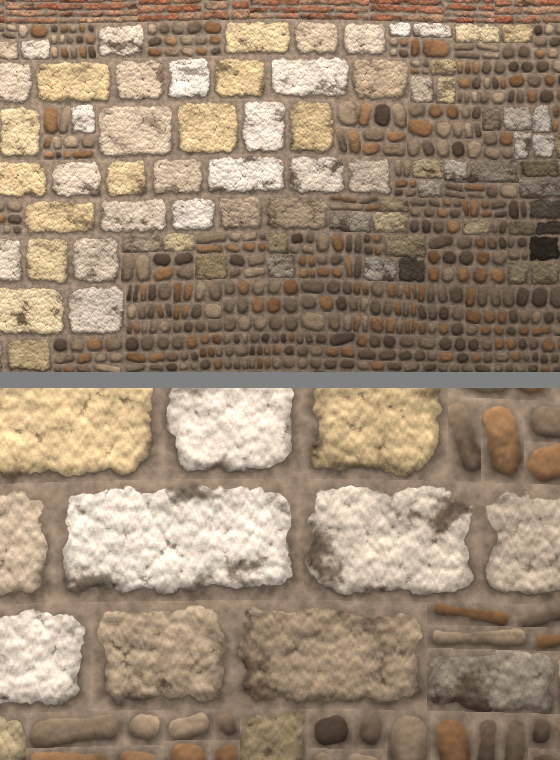
Top, the full canvas; bottom, a detail of the centre.
Give the GLSL for this texture, as a Shadertoy shader.

```glsl
// A weathered masonry wall: pale ashlar blocks above, rubble and dark cobbles below.
// Wavy courses are cut into cells, each kept as a block or split into smaller
// stones; layered cellular noise gives the ragged edges, stains, pits and grain.

const float PI = 3.14159;
const vec2 BLOCKS = vec2(6.2, 8.4);      // blocks per unit of canvas height
const vec2 WOBBLE = vec2(0.22, 0.15);    // unevenness of block sizes
const vec2 WOBBLE_RATE = vec2(9.0, 14.0);
const float BLOCK_JOINT = 0.010;
const float SMALL_JOINT = 0.004;
const float BEVEL = 0.011;
const vec3 MORTAR = vec3(0.66, 0.57, 0.485);
const vec3 SAND = vec3(0.77, 0.66, 0.54);
const vec3 CREAM = vec3(0.94, 0.88, 0.81);
const vec3 STRAW = vec3(0.88, 0.76, 0.55);
const vec3 UMBER = vec3(0.34, 0.28, 0.23);
const vec3 RUST = vec3(0.60, 0.41, 0.25);
const vec3 BRICK_RED = vec3(0.64, 0.39, 0.28);
const vec3 STAIN = vec3(0.27, 0.21, 0.16);
const int BLOCK = 0, RUBBLE = 1, PEBBLE = 2, BRICK = 3;

struct Stone { vec2 p; vec2 halfSize; vec2 id; vec2 centre; int kind; };

float hash(vec2 p) {
    vec3 q = fract(p.xyx * 0.1031);
    q += dot(q, q.yzx + 33.33);
    return fract((q.x + q.y) * q.z);
}

// Distance to the nearest scattered point
float cellular(vec2 p) {
    vec2 base = floor(p);
    float nearest = 2.0;
    for (int y = -1; y <= 1; y++)
    for (int x = -1; x <= 1; x++) {
        vec2 c = base + vec2(x, y);
        vec2 point = c + vec2(hash(c), hash(c + vec2(37.0, 11.0)));
        nearest = min(nearest, length(point - p));
    }
    return nearest;
}

float rough(vec2 p) {
    float sum = 0.0, weight = 0.5;
    for (int i = 0; i < 4; i++) {
        sum += weight * cellular(p);
        p = mat2(1.6, 1.2, -1.2, 1.6) * p + 17.3;
        weight *= 0.55;
    }
    return sum;
}

// Darkening toward the lower right
float gloom(vec2 c) {
    return smoothstep(0.3, 1.45, 0.5 * c.x + 0.85 - c.y);
}

int chooseKind(vec2 c, vec2 id) {
    float h = hash(id + 5.0);
    if (c.y > 0.95) return BRICK;
    float lowEdge = mix(0.06, 0.36, smoothstep(0.15, 0.4, c.x)) + 0.1 * (h - 0.5);
    if (c.y > lowEdge && c.x < 1.0 && h < 0.84) return BLOCK;
    float rubbleShare = c.y < 0.26 ? 0.12 : 0.72;
    return hash(id + 9.0) < rubbleShare ? RUBBLE : PEBBLE;
}

// Cuts a cell into n uneven parts
void subdivide(inout vec2 f, inout vec2 slope, inout vec2 id, vec2 n) {
    float bend = 0.2 * (hash(id + 2.0) - 0.5);
    slope.y *= n.y * (1.0 + bend * PI * cos(PI * f.y));
    f.y += bend * sin(PI * f.y);
    bend = 0.32 * (hash(id * 3.0 + floor(f.y * n.y)) - 0.5);
    slope.x *= n.x * (1.0 + bend * PI * cos(PI * f.x));
    f.x += bend * sin(PI * f.x);
    vec2 part = floor(f * n);
    f = f * n - part;
    id = id * 7.0 + part;
}

Stone findStone(vec2 uv) {
    vec2 g = uv * BLOCKS;
    g.y += WOBBLE.y * sin(WOBBLE_RATE.y * uv.y) + 0.06 * sin(5.0 * uv.x + 1.0);
    float row = floor(g.y), shift = 8.0 * hash(vec2(row, 3.0));
    vec2 phase = WOBBLE_RATE * uv + vec2(2.4 * row, 0.0);
    g.x += shift + WOBBLE.x * sin(phase.x);
    vec2 slope = BLOCKS + WOBBLE * WOBBLE_RATE * cos(phase);
    vec2 id = floor(g), f = g - id;
    vec2 centre = (id + 0.5 - vec2(shift, 0.0)) / BLOCKS;
    int kind = chooseKind(centre, id);
    if (kind == RUBBLE) {
        subdivide(f, slope, id, vec2(2.0));
        if (hash(id + 4.0) < 0.45) {
            kind = PEBBLE;
            subdivide(f, slope, id, vec2(2.0, 1.0 + floor(2.0 * hash(id))));
        }
    } else if (kind == PEBBLE) {
        subdivide(f, slope, id, vec2(4.0 + floor(2.0 * hash(id)), 3.0));
    } else if (kind == BRICK) {
        subdivide(f, slope, id, vec2(2.0, 5.0));
    }
    return Stone((f - 0.5) / slope, 0.5 / slope, id, centre, kind);
}

vec3 stoneColour(Stone s) {
    float tone = hash(s.id + 21.0), tint = hash(s.id + 43.0), dark = gloom(s.centre);
    if (s.kind == BRICK) return mix(BRICK_RED, SAND, 0.7 * tone);
    if (s.kind == RUBBLE && tint < 0.06) return BRICK_RED;
    if (s.kind == PEBBLE) {
        vec3 c = mix(UMBER, SAND, tone * (1.0 - 0.45 * dark));
        return mix(c, RUST, 0.6 * step(0.68, tint)) * (1.08 - 0.25 * dark);
    }
    vec3 c = mix(SAND, CREAM, tone);
    c = mix(c, STRAW, 0.65 * step(0.62, tint));
    return c * (1.06 - (s.kind == RUBBLE ? 0.75 : 0.5) * dark * (1.3 - 0.6 * tone));
}

void mainImage(out vec4 fragColor, in vec2 fragCoord) {
    vec2 uv = fragCoord / iResolution.y;
    float pixel = 1.0 / iResolution.y;
    Stone s = findStone(uv);
    bool pebble = s.kind == PEBBLE;
    float dark = gloom(uv);

    // Rounded outline with ragged edges
    vec2 p = s.p, extent = s.halfSize - (s.kind == BLOCK ? BLOCK_JOINT : SMALL_JOINT);
    if (pebble) {
        float a = 0.6 * (hash(s.id + 8.0) - 0.5);
        p = mat2(cos(a), sin(a), -sin(a), cos(a)) * p;
        extent *= 0.86 + 0.14 * hash(s.id + 6.0);
    }
    float radius = min(extent.x, extent.y) * (pebble ? 0.95 : 0.35);
    vec2 q = abs(p) - extent + radius;
    float d = length(max(q, 0.0)) + min(max(q.x, q.y), 0.0) - radius;
    d += (rough(uv * 24.0) - 0.45) * (pebble ? 0.008 : 0.022);

    // Grain lit from above
    float grain = rough(uv * 65.0);
    float relief = rough(uv * 65.0 + vec2(0.0, 0.3)) - grain;
    float lit = clamp(p.y / extent.y, -1.0, 1.0);

    // Mortar with contact shadows
    vec3 mortar = MORTAR * (1.05 - 0.3 * dark) * (1.0 + 0.5 * (grain - 0.45) + 0.5 * relief);
    mortar *= 1.0 - (0.32 - 0.18 * lit) * exp(-max(d, 0.0) / 0.006);

    // Stone with pale crusts, stains, pits and a shaded rim
    vec3 stone = stoneColour(s);
    float blotch = rough(uv * vec2(13.0, 17.0) + s.id * 3.7);
    float weather = pebble ? 0.2 : 0.2 + 0.4 * hash(s.id + 15.0) + 0.3 * dark;
    stone *= 1.0 + (pebble ? 0.15 : 0.5) * (0.45 - blotch);
    stone = mix(stone, STAIN, weather * smoothstep(0.5, 0.68, blotch + 0.2 * (grain - 0.45) - 0.04 * lit));
    stone = mix(stone, STAIN, (pebble ? 0.1 : 0.45) * smoothstep(0.6, 0.8, grain));
    stone *= 1.0 + (pebble ? 0.3 : 0.7) * relief;
    float rim = smoothstep(-BEVEL, 0.0, d);
    stone *= 1.0 + rim * (0.22 * lit - 0.16) + (pebble ? 0.12 * lit : 0.0);

    vec3 colour = mix(stone, mortar, smoothstep(-pixel, pixel, d));
    fragColor = vec4(clamp(colour, 0.0, 1.0), 1.0);
}
```
